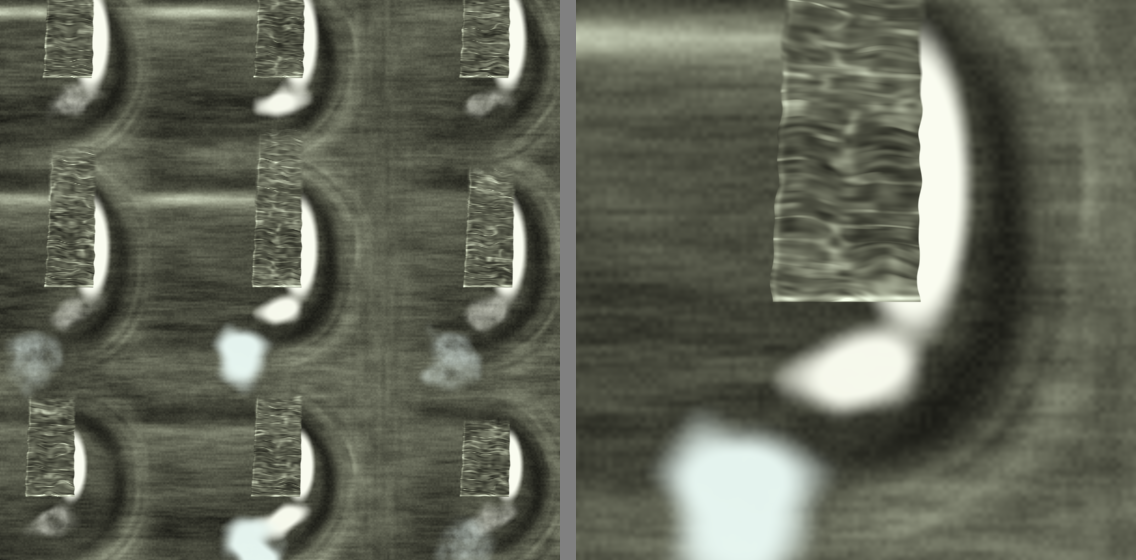
Left: the whole. Right: its middle third, enlarged.
A Shadertoy shader for this pattern:

```glsl
// Macro view of worn brushed metal: a 3 by 3 grid of scratched upright teeth,
// each standing at the rounded end of a pressed slot with a bright crescent.
// Rounded-box distances shape the slots; stretched value noise makes the grain.

#define GRID 3
#define PITCH vec2(0.372, 0.374)
#define FIRST_FOOT vec2(0.125, 0.113)
#define TOOTH_HALF_WIDTH 0.044
#define SLOT_END 0.074
#define BASE_LIGHT 0.345
#define GRAIN 0.15
#define SCRATCH_LIGHT 0.5
#define GLINT vec3(0.98, 0.99, 0.94)
#define COOL_GLINT vec3(0.91, 0.97, 0.95)

float hash(vec2 p) {
    vec3 q = fract(p.xyx * 0.1031);
    q += dot(q, q.yzx + 33.33);
    return fract((q.x + q.y) * q.z);
}

float noise(vec2 p) {
    vec2 i = floor(p), f = fract(p);
    f = f * f * (3.0 - 2.0 * f);
    return mix(mix(hash(i), hash(i + vec2(1, 0)), f.x),
               mix(hash(i + vec2(0, 1)), hash(i + 1.0), f.x), f.y);
}

float fbm(vec2 p) {
    float sum = 0.0, amp = 0.53;
    for (int i = 0; i < 4; i++) {
        sum += amp * noise(p);
        p = mat2(1.62, 1.2, -1.2, 1.62) * p + 17.0;
        amp *= 0.5;
    }
    return sum;
}

float bell(float x, float width) { return exp(-x * x / (width * width)); }

// Olive shadows turning neutral in the lights
vec3 metal(float light) {
    light = clamp(light, 0.0, 1.0);
    return light * mix(vec3(0.99, 1.01, 0.8), vec3(0.97, 1.01, 0.92), light);
}

float roundedBox(vec2 p, vec2 halfSize, float radius) {
    vec2 q = abs(p) - halfSize + radius;
    return length(max(q, 0.0)) + min(max(q.x, q.y), 0.0) - radius;
}

// Soft elliptical reflection, mottled where weak
float glint(vec2 p, vec2 radii, vec2 id, float power) {
    vec2 n = p + id * 2.7;
    float d = length(p / radii) + 0.8 * (noise(n * 32.0) - 0.5);
    float mottle = mix(1.5 * fbm(n * 40.0), 1.0, smoothstep(0.55, 1.0, power));
    return smoothstep(1.4, 0.6, d) * power * mottle;
}

// Slot floor, shadow groove, raised rim and top highlight
float slotLight(float light, vec2 p, vec2 id, float brushed) {
    float outer = abs(id.y - 1.0), halfHeight = 0.125 - 0.02 * outer;
    vec2 c = p - vec2(SLOT_END - 0.2, 0.045 - 0.02 * outer);
    float d = roundedBox(c, vec2(0.2, halfHeight), 0.1);
    d += 0.012 * (fbm(p * 9.0 + id * 5.0) - 0.5);
    float reach = smoothstep(-0.3, -0.19, p.x);
    if (id.x > 1.5) reach = smoothstep(-0.19, -0.06, p.x);
    float right = smoothstep(-0.03, 0.06, p.x);
    float base = 0.3 + 0.09 * c.y / halfHeight + brushed;
    base += 0.2 * (fbm(p * vec2(10.0, 22.0) + id * 3.0) - 0.5);
    light = mix(light, base, smoothstep(0.012, -0.012, d) * reach);
    float uneven = 0.6 + 0.8 * fbm(p * 14.0 + id * 9.0);
    float groove = bell(d - 0.018, 0.02) * mix(0.5, 0.8, right);
    light = mix(light, 0.1, groove * min(uneven, 1.1) * reach);
    float ripple = noise(vec2(d * 120.0, p.y * 14.0 + id.x * 7.0)) - 0.5;
    light += right * bell(d - 0.06, 0.026) * (0.07 + 0.2 * ripple);
    float shine = (id.x > 1.5 ? 0.07 : 0.36) * (id.y < 0.5 ? 0.3 : 1.0);
    shine *= uneven * reach * smoothstep(0.0, -0.06, p.x);
    return light + shine * bell(c.y - halfHeight + 0.013, 0.011);
}

// Tooth face: thin wandering scratches, bright flecks and a lit foot
vec4 tooth(vec2 p, vec2 id, float height, float px) {
    float halfWidth = TOOTH_HALF_WIDTH - 0.02 * p.y;
    float x = p.x - 0.03 * p.y + 0.003 * (noise(p.yy * 70.0 + id) - 0.5);
    vec2 s = vec2(x, p.y + 0.06 * x + 0.008 * noise(p * 40.0)) + id * 3.1;
    float line = smoothstep(0.1, 0.0, abs(noise(s * vec2(16.0, 95.0)) - 0.5));
    float fleck = smoothstep(0.55, 0.95, noise(s * vec2(45.0, 250.0)));
    float grit = noise(s * 140.0), patches = noise(s * 60.0);
    float light = 0.06 + 0.2 * noise(s * vec2(90.0, 370.0)) + 0.08 * grit;
    light += 0.26 * fbm(s * vec2(20.0, 75.0)) + 0.1 * smoothstep(0.08, 0.25, p.y);
    light += SCRATCH_LIGHT * (0.5 * line * grit + 0.6 * fleck * patches);
    light += 0.45 * bell(p.y - 0.002, 0.002) * (0.2 + patches);
    light += 0.22 * bell(x + halfWidth - 0.002, 0.002) * patches;
    float soft = px + 0.005 * smoothstep(0.1, 0.25, p.y);
    float face = smoothstep(soft, -soft, abs(x) - halfWidth) * smoothstep(-px, px, p.y);
    float top = height + 0.02 * (fbm(p * 50.0 + id) - 0.5);
    face *= smoothstep(top + 0.004, top - 0.01 - 0.4 * max(height - 0.19, 0.0), p.y);
    return vec4(metal(light), face);
}

void mainImage(out vec4 fragColor, in vec2 fragCoord) {
    vec2 p = fragCoord / iResolution.y;

    // Brushed sheet, with faint upright grain along a strip
    float brushed = GRAIN * (0.6 * noise(p * vec2(14.0, 120.0)) + 0.5 * noise(p * vec2(40.0, 270.0)) - 0.55);
    float upright = GRAIN * (noise(p * vec2(130.0, 9.0)) - 0.5);
    float light = BASE_LIGHT + mix(brushed, upright, 0.5 * bell(p.x - 0.68, 0.05));
    light += 0.32 * (fbm(p * vec2(7.0, 11.0)) - 0.5) + 0.1 * (fbm(p * 55.0) - 0.5);

    for (int k = 0; k < GRID * GRID; k++) {
        vec2 id = vec2(k % GRID, k / GRID);
        light = slotLight(light, p - FIRST_FOOT - id * PITCH, id, brushed);
    }
    vec3 color = metal(light + 0.05 * (noise(p * 300.0) - 0.5));

    for (int k = 0; k < GRID * GRID; k++) {
        vec2 id = vec2(k % GRID, k / GRID);
        vec2 q = p - FIRST_FOOT - id * PITCH;
        float corner = max(1.0 - id.x - id.y, 0.0), low = max(1.0 - id.y, 0.0);
        q.x += 0.035 * corner;

        // Reflections below the foot
        float power = 0.98 - 0.46 * abs(id.x - 1.0);
        vec2 r = mat2(0.92, -0.39, 0.39, 0.92) * (q - vec2(0.005, -0.042));
        color = mix(color, GLINT, glint(r, vec2(0.042, 0.022), id, power));
        vec2 spill = mix(vec2(-0.045, -0.095), vec2(-0.063, -0.13), id.y);
        power *= id.y < 1.5 ? 1.0 - corner : 0.0;
        color = mix(color, COOL_GLINT, glint(q - spill, vec2(0.042, 0.05), id + 4.0, power));

        // Crescent beside the tooth, shorter in the lowest row
        vec2 radii = vec2(0.032, 0.088) - vec2(0.006, 0.028) * low;
        float crescent = length((q - vec2(0.037, 0.07 - 0.015 * low)) / radii);
        color = mix(color, GLINT, smoothstep(1.22, 0.8, crescent));

        q.x -= 0.012 * (hash(id + 1.3) - 0.5);
        float height = 0.18 + 0.08 * min(id.y, 1.0) - 0.045 * max(id.x - 1.0, 0.0);
        if (k == 4) height += 0.03;
        vec4 face = tooth(q, id, height, 1.0 / iResolution.y);
        color = mix(color, face.rgb, face.a);
    }
    fragColor = vec4(color, 1.0);
}
```
